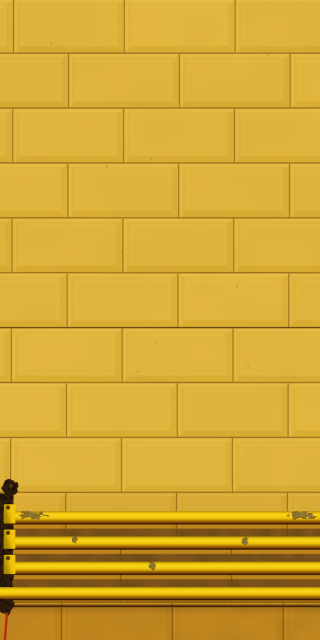
Reproduce this texture procedurally as a Shadertoy shader.

```glsl
// Yellow bevelled wall tiles in running bond, crossed by four yellow pipes with a dark bracket.
// Canvas units: 100 wide, 200 tall, origin at the lower left.
const vec2  TILE = vec2(34.64, 17.155);
const float WALL_TOP = 200.55;
const float FIRST_JOINT = 4.2;
const float ROW_DRIFT = 0.11;
const float BEVEL = 2.5;
const float PIPE_TOP = 38.4;
const float PIPE_STEP = 7.9;
const float PIPE_RADIUS = 1.85;
const float LEDGE = 10.5;
const vec3 GLAZE = vec3(0.875, 0.705, 0.240);
const vec3 JOINT = vec3(0.52, 0.35, 0.08);
const vec3 SHADOW = vec3(0.46, 0.29, 0.09);
const vec3 PAINT = vec3(0.93, 0.75, 0.03);
const vec3 UNDERSIDE = vec3(0.50, 0.27, 0.02);
const vec3 CREVICE = vec3(0.22, 0.10, 0.02);
const vec3 SOOT = vec3(0.10, 0.06, 0.03);
const vec3 BARE_METAL = vec3(0.43, 0.42, 0.31);

float hash(vec2 p) {
    p = fract(p * vec2(0.1031, 0.1137));
    p += dot(p, p.yx + 33.33);
    return fract((p.x + p.y) * p.x * 17.0);
}

float noise(vec2 p) {
    vec2 i = floor(p), f = fract(p);
    f = f * f * (3.0 - 2.0 * f);
    return mix(mix(hash(i), hash(i + vec2(1, 0)), f.x),
               mix(hash(i + vec2(0, 1)), hash(i + vec2(1, 1)), f.x), f.y);
}

// Antialiased coverage of a signed distance.
float fill(float d, float aa) { return smoothstep(aa, -aa, d); }

float box(vec2 p, vec2 halfSize) {
    vec2 d = abs(p) - halfSize;
    return length(max(d, 0.0)) + min(max(d.x, d.y), 0.0);
}

vec3 tiledWall(vec2 p, float aa) {
    float row = floor((WALL_TOP - p.y) / TILE.y);
    float shift = FIRST_JOINT - ROW_DRIFT * row + 0.5 * TILE.x * mod(row, 2.0) - 1.1 * step(10.5, row);
    float column = floor((p.x - shift) / TILE.x);
    float left = p.x - shift - column * TILE.x, right = TILE.x - left;
    float top = WALL_TOP - p.y - row * TILE.y, bottom = TILE.y - top;

    vec3 col = GLAZE * (0.993 + 0.014 * hash(vec2(column + 9.0, row)));
    col *= 0.993 + 0.014 * noise(p * vec2(0.08, 0.1));

    // Bevels: each edge owns the side it is nearest to
    float edge = min(min(left, right), min(top, bottom));
    float slope = 1.0 - smoothstep(BEVEL - 0.7, BEVEL + 0.4, edge);
    float tint = edge == bottom ? -0.035 : edge == top ? 0.0 : edge == right ? -0.022 : -0.012;
    col += slope * tint * vec3(0.8, 1.0, 1.3);
    col += 0.012 * exp(-pow((edge - BEVEL) / 0.4, 2.0));
    col += 0.03 * exp(-pow((min(left, top) - 0.8) / 0.4, 2.0));

    // Joints, one row more deeply shaded
    float deep = 0.6 + 0.25 * noise(vec2(p.x * 0.06, row * 3.7));
    float across = fill(min(top, bottom) - 0.2, aa);
    float upright = fill(min(left, right) - 0.18, aa);
    col = mix(col, JOINT, max(across * deep, upright * 0.66));
    float seventhJoint = abs(p.y - (WALL_TOP - 6.0 * TILE.y));
    col = mix(col, CREVICE, 0.5 * fill(seventhJoint - 0.18, aa));

    // Sparse specks in the glaze
    vec2 cell = floor(p / 9.0);
    vec2 spot = (cell + 0.2 + 0.6 * vec2(hash(cell + 3.0), hash(cell + 71.0))) * 9.0;
    float speck = fill(length((p - spot) * vec2(1.4, 0.8)) - 0.35, aa);
    return mix(col, JOINT, 0.25 * speck * step(0.96, hash(cell + 17.0)));
}

// Shade the wall behind and below the pipes.
vec3 pipeShadows(vec3 col, vec2 p, float aa) {
    col *= mix(vec3(1), vec3(0.97, 0.95, 0.88), fill(p.y - 46.0, aa));
    float gap = mod(PIPE_TOP - p.y, PIPE_STEP);
    float behind = fill(p.y - PIPE_TOP, aa) * fill(LEDGE - p.y, aa);
    float band = smoothstep(3.3, 3.9, gap);
    vec3 litStrip = col * vec3(0.88, 0.78, 0.48);
    vec3 darkBand = mix(SHADOW, col * 0.6, 0.2) * (0.92 + 0.16 * noise(p * 0.3));
    vec3 shaded = mix(litStrip, darkBand, band);
    shaded = mix(shaded, CREVICE, fill(gap - 2.3, 0.25));
    col = mix(col, shaded, behind);
    vec3 below = col * vec3(0.87, 0.77, 0.56) * (0.97 + 0.06 * noise(p * 0.2));
    below *= 1.0 - 0.12 * smoothstep(LEDGE - 3.0, LEDGE, p.y);
    col = mix(col, below, fill(p.y - LEDGE, aa));
    return mix(col, CREVICE, 0.85 * fill(abs(p.y - LEDGE) - 0.25, aa));
}

vec3 pipe(vec3 col, vec2 p, float index, float aa) {
    float h = (p.y - PIPE_TOP + index * PIPE_STEP) / PIPE_RADIUS;
    vec3 paint = mix(UNDERSIDE, PAINT, smoothstep(-1.0, -0.1, h));
    paint += vec3(0.04, 0.08, 0.06) * exp(-pow((h - 0.3) / 0.35, 2.0));
    paint *= 1.0 - 0.22 * smoothstep(0.6, 1.0, h);
    // Chipped patches: two broad ones on the first pipe, small ones elsewhere
    float broad = step(index, 0.5);
    float centre = broad > 0.5 ? (p.x < 50.0 ? 10.0 : 94.5)
                 : index < 1.5 ? (p.x < 50.0 ? 23.5 : 76.5) : index < 2.5 ? 47.5 : -20.0;
    vec2 q = vec2((p.x - centre) / mix(1.2, 5.0, broad), (h - 0.35) / 0.75);
    float chip = length(q) - 1.25 + 0.9 * noise(p * vec2(1.0, 1.9) + index * 7.0);
    paint = mix(paint, mix(BARE_METAL, SHADOW, noise(p * 1.7)), 0.8 * fill(chip, 0.15));
    float start = index < 2.5 ? 1.2 : -5.0;
    return mix(col, paint, fill(max((abs(h) - 1.0) * PIPE_RADIUS, start - p.x), aa));
}

vec3 bracket(vec3 col, vec2 p, float aa) {
    float rough = 0.7 * (noise(p * 1.1) - 0.5);
    float iron = min(box(p - vec2(1.9, 29.0), vec2(2.2, 17.0)), length(p - vec2(3.1, 47.7)) - 2.5);
    iron = min(iron, length((p - vec2(1.8, 11.0)) * vec2(0.9, 0.7)) - 2.2);
    col = mix(col, SOOT + 0.12 * noise(p * 1.5) * vec3(1.0, 0.6, 0.2), fill(iron + rough, aa));
    col = mix(col, SHADOW, 0.6 * fill(length(p - vec2(3.4, 48.2)) - 0.6, aa));
    // Red cable hanging from the foot
    float cable = abs(p.x - 2.2 + 0.08 * (8.5 - p.y)) - 0.35;
    return mix(col, vec3(0.72, 0.16, 0.04), fill(max(cable, p.y - 8.5), aa));
}

void mainImage(out vec4 fragColor, in vec2 fragCoord) {
    vec2 p = fragCoord / iResolution.xy * vec2(100, 200);
    float aa = 75.0 / iResolution.x;
    vec3 col = bracket(pipeShadows(tiledWall(p, aa), p, aa), p, aa);
    for (float i = 0.0; i < 4.0; i++) {
        col = pipe(col, p, i, aa);
        // Clamp with a bolt
        vec2 q = p - vec2(3.0, PIPE_TOP + 1.0 - i * PIPE_STEP);
        float clampShape = box(q, vec2(1.5, 2.7)) - 0.3;
        vec3 clampPaint = PAINT * (0.72 + 0.3 * smoothstep(-1.8, 0.8, q.x + 0.3 * q.y));
        clampPaint = mix(clampPaint, CREVICE, 0.8 * fill(length(q - vec2(-0.5, 2.0)) - 0.65, aa));
        if (i < 2.5) col = mix(col, clampPaint, fill(clampShape, aa));
    }
    fragColor = vec4(clamp(col, 0.0, 1.0), 1.0);
}
```
